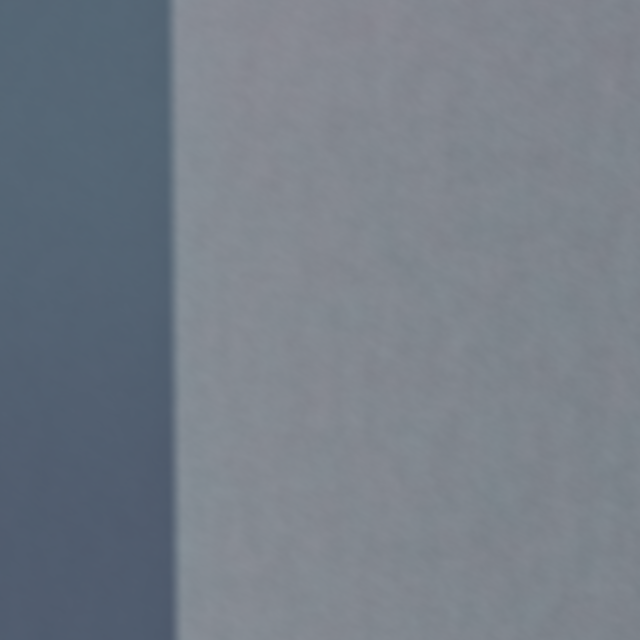
This texture is drawn by a WebGL 1 fragment shader. Its source:

```glsl
precision highp float;

uniform vec2 u_resolution;

vec2 hashGradient(vec2 cell) {
    vec3 p = fract(cell.xyx * vec3(0.1031, 0.1030, 0.0973));
    p += dot(p, p.yzx + 33.33);
    float angle = 6.2832 * fract((p.x + p.y) * p.z);
    return vec2(cos(angle), sin(angle));
}

float gradientNoise(vec2 p) {
    vec2 cell = floor(p);
    vec2 f = fract(p);
    vec2 blend = f * f * f * (f * (f * 6.0 - 15.0) + 10.0);
    float a = dot(hashGradient(cell), f);
    float b = dot(hashGradient(cell + vec2(1.0, 0.0)), f - vec2(1.0, 0.0));
    float c = dot(hashGradient(cell + vec2(0.0, 1.0)), f - vec2(0.0, 1.0));
    float d = dot(hashGradient(cell + vec2(1.0, 1.0)), f - vec2(1.0, 1.0));
    return mix(mix(a, b, blend.x), mix(c, d, blend.x), blend.y);
}

float fbm(vec2 p) {
    float sum = 0.0;
    float amplitude = 0.5;
    for (int i = 0; i < 3; i++) {
        sum += amplitude * gradientNoise(p);
        p = 2.0 * p + 7.3;
        amplitude *= 0.6;
    }
    return sum;
}

vec3 shadedPanel(vec2 uv, float edgeDistance) {
    vec3 low = vec3(0.316, 0.362, 0.432);
    vec3 high = vec3(0.336, 0.402, 0.460);
    vec3 color = mix(low, high, smoothstep(0.1, 0.85, uv.y));
    // Slight darkening into the corner, bounded on the wall side
    return color - 0.014 * exp(min(edgeDistance, 0.0) / 0.035);
}

vec3 plasterWall(vec2 uv, float edgeDistance) {
    vec3 nearTone = vec3(0.520, 0.540, 0.570);
    vec3 farTone = vec3(0.488, 0.515, 0.545);
    vec3 color = mix(nearTone, farTone, smoothstep(0.3, 1.0, uv.x));
    color += vec3(0.012, 0.002, 0.006) * smoothstep(0.6, 1.0, uv.y);
    // Cool light along the corner
    return color + vec3(0.000, 0.018, 0.020) * exp(-max(edgeDistance, 0.0) / 0.045);
}

void main() {
    vec2 uv = gl_FragCoord.xy / u_resolution;

    // Slightly leaning, soft vertical corner
    float edgeX = mix(0.275, 0.267, uv.y);
    float edgeDistance = uv.x - edgeX;
    float wallMask = smoothstep(-0.012, 0.014, edgeDistance);

    vec3 panel = shadedPanel(uv, edgeDistance);
    vec3 wall = plasterWall(uv, edgeDistance);

    // Mottling, diagonal fibres, upright streaks and faint colour drift
    float mottling = fbm(uv * vec2(22.0, 18.0));
    vec2 along = vec2(uv.x * 0.87 - uv.y * 0.5, uv.x * 0.5 + uv.y * 0.87);
    float fibres = fbm(along * vec2(32.0, 60.0) + 11.0);
    float streaks = gradientNoise(uv * vec2(26.0, 5.0) + 3.7);
    float drift = fbm(uv * 11.0 + 31.0);
    float strength = mix(0.35, mix(0.8, 1.1, uv.x), wallMask);

    vec3 color = mix(panel, wall, wallMask);
    color += strength * (0.026 * mottling + 0.022 * fibres + 0.008 * streaks);
    color += strength * drift * vec3(0.016, -0.008, -0.004);

    gl_FragColor = vec4(color, 1.0);
}
```
